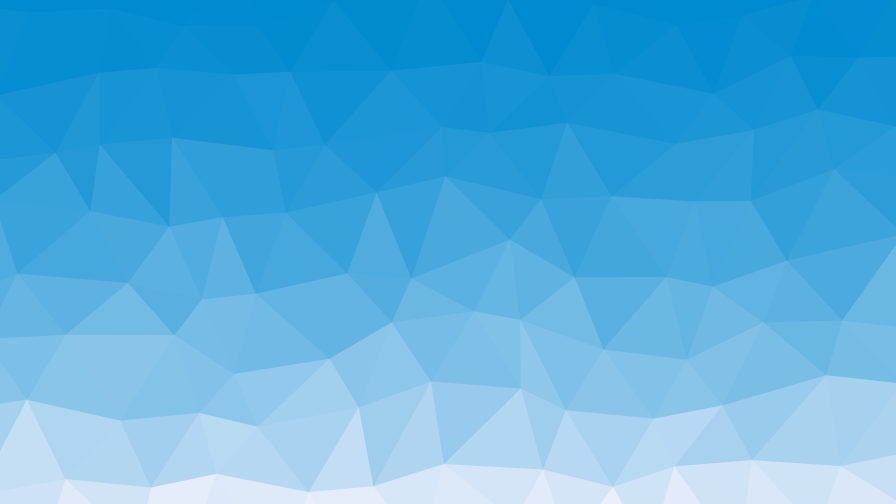
This background is drawn by a Shadertoy shader. Its source:

```glsl
// Low-poly triangle mesh fading from deep blue at the top to pale blue at the bottom.

float hash(vec2 p) {
    return fract(sin(dot(p, vec2(127.1, 311.7))) * 43758.5453);
}

// Gentle rise and fall of the mesh rows
float rowWave(float x) {
    return 0.06 + 0.03 * cos(7.75 * (x - 0.95)) + 0.03 * (x - 0.9);
}

const vec2 cellSize = vec2(0.153, 0.133);

// Jittered vertex; odd rows are shifted by half a cell
vec2 vertex(vec2 id) {
    vec2 jitter = 0.6 * (vec2(hash(id), hash(id + 57.3)) - 0.5);
    vec2 v = cellSize * (id + jitter + vec2(0.5 * mod(id.y, 2.0), 0.0));
    return v + vec2(0.0, rowWave(v.x));
}

// Distance to the left side of the edge from a to b
float edgeDistance(vec2 p, vec2 a, vec2 b) {
    vec2 e = normalize(b - a);
    return dot(p - a, vec2(-e.y, e.x));
}

vec3 skyColor(float depth) {
    float t = clamp(depth, 0.0, 1.05);
    float red = t * (0.318 + 0.533 * t);
    return vec3(red, 0.54 + 0.43 * red, 0.815 + 0.185 * red);
}

// Flat-shaded counterclockwise triangle: colour times coverage, coverage
vec4 facet(vec2 p, vec2 a, vec2 b, vec2 c, float seed) {
    float d = min(edgeDistance(p, a, b), min(edgeDistance(p, b, c), edgeDistance(p, c, a)));
    float cover = clamp(d * iResolution.y + 0.5, 0.0, 1.0);
    float depth = 1.0 - (a.y + b.y + c.y) / 3.0 + 0.09 * (seed - 0.5);
    return vec4(skyColor(depth), 1.0) * cover;
}

void mainImage(out vec4 fragColor, in vec2 fragCoord) {
    vec2 p = fragCoord / iResolution.y;
    vec2 home = floor(vec2(p.x, p.y - rowWave(p.x)) / cellSize);
    vec4 sum = vec4(0.0);

    // Gather the facets of all cells that may reach this point
    for (int j = -1; j <= 1; j++) {
        for (int i = -2; i <= 1; i++) {
            vec2 id = home + vec2(i, j);
            vec2 a = vertex(id);
            vec2 b = vertex(id + vec2(1, 0));
            vec2 c = vertex(id + vec2(0, 1));
            vec2 d = vertex(id + vec2(1, 1));
            float seedLow = hash(id + 11.9);
            float seedHigh = hash(id + 83.4);

            // Split each cell along its shorter diagonal
            if (mod(id.y, 2.0) < 0.5) {
                sum += facet(p, a, b, c, seedLow) + facet(p, b, d, c, seedHigh);
            } else {
                sum += facet(p, a, b, d, seedLow) + facet(p, a, d, c, seedHigh);
            }
        }
    }

    vec3 color = sum.a > 0.001 ? sum.rgb / sum.a : skyColor(1.0 - p.y);
    fragColor = vec4(color, 1.0);
}
```
